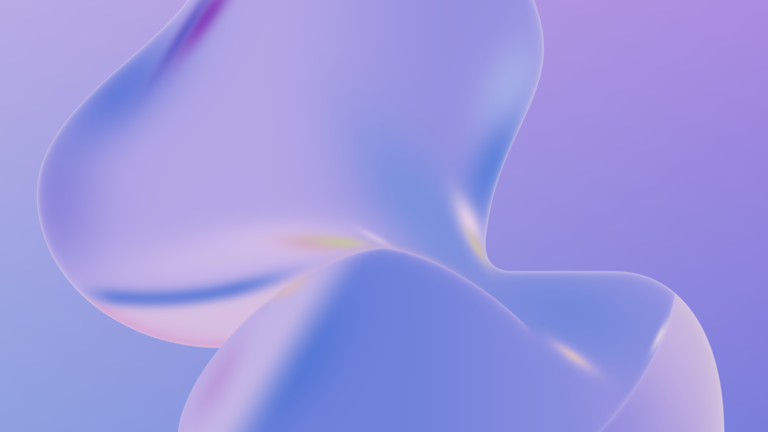
Give the GLSL for this background, as a Shadertoy shader.

```glsl
// Glossy folded lavender and blue membrane floating over a soft violet gradient.

// Converts an implicit value (positive inside) to a distance in grid units.
float edgeDistance(float f) {
    float slope = length(vec2(dFdx(f), dFdy(f)));
    return f / max(slope, 1e-3) * 9.0 / iResolution.y;
}

// Norm whose unit circle is a superellipse.
float superNorm(vec2 q, float power) {
    return pow(pow(abs(q.x), power) + pow(abs(q.y), power), 1.0 / power);
}

float smoothUnion(float a, float b, float k) {
    float h = max(k - abs(a - b), 0.0) / k;
    return max(a, b) + h * h * k * 0.25;
}

// Blends a soft, rotated elliptical glow into a surface colour.
void glow(inout vec3 surface, vec3 tint, vec2 p, vec2 center, vec2 radii, float angle) {
    p -= center;
    float c = cos(angle), s = sin(angle);
    vec2 q = vec2(c * p.x + s * p.y, c * p.y - s * p.x) / radii;
    surface = mix(surface, tint, exp(-dot(q, q)));
}

// Upper lobe joined to the lower right lobe by a rounded neck.
float membrane(vec2 p) {
    float dy = p.y - 4.94;
    float left = p.x - 0.77 - 0.259 * dy * dy / (1.0 + 0.00132 * dy * dy * dy * dy);
    if (dy < 0.0) left = 3.85 * (1.0 - length(vec2(min(p.x - 4.62, 0.0) / 3.85, dy / 3.19)));
    float bulge = (p.y - 8.0) / 2.375;
    float right = 10.04 + 1.29 * exp(-bulge * bulge) - p.x;
    vec2 q = max(p - vec2(12.71, -0.17), 0.0) / vec2(2.38, 3.52);
    float lobe = min(3.0 * (1.0 - superNorm(q, 2.3)), p.x - 6.0);
    return smoothUnion(min(min(left, 2.0), right), lobe, 0.6);
}

vec3 membraneColour(vec2 p, float d) {
    vec3 c = mix(vec3(0.70, 0.65, 0.90), vec3(0.59, 0.57, 0.88), smoothstep(5.5, 9.5, p.x));

    // Broad blue and violet reflections
    glow(c, vec3(0.48, 0.57, 0.87), p, vec2(8.8, 4.6), vec2(2.2, 0.85), -0.96);
    glow(c, vec3(0.65, 0.68, 0.91), p, vec2(10.6, 7.1), vec2(1.2, 0.6), 1.2);
    glow(c, vec3(0.34, 0.49, 0.85), p, vec2(10.35, 5.5), vec2(1.1, 0.5), 1.15);
    glow(c, vec3(0.56, 0.53, 0.86), p, vec2(1.1, 4.9), vec2(1.0, 1.7), 0.0);
    glow(c, vec3(0.40, 0.48, 0.85), p, vec2(2.5, 7.15), vec2(1.7, 0.75), 0.75);
    glow(c, vec3(0.46, 0.54, 0.86), p, vec2(11.8, 2.5), vec2(2.1, 1.1), -0.3);
    glow(c, vec3(0.79, 0.72, 0.91), p, vec2(4.5, 3.6), vec2(2.2, 0.55), 0.15);

    // Violet crease at the top
    glow(c, vec3(0.52, 0.26, 0.74), p, vec2(4.3, 8.65), vec2(1.0, 0.2), 0.95);
    glow(c, vec3(0.40, 0.37, 0.79), p, vec2(3.85, 8.35), vec2(1.1, 0.12), 1.0);

    // Blue fold with a pale underside
    float fold = p.y - 2.78 - 0.062 * (p.x - 3.1) * (p.x - 3.1);
    float under = smoothstep(0.05, -0.3, fold) * smoothstep(7.0, 6.0, p.x);
    c = mix(c, vec3(0.84, 0.75, 0.89), under);
    c = mix(c, vec3(0.86, 0.56, 0.78), under * exp(-max(d, 0.0) / 0.14));
    float band = exp(-fold * fold / 0.03) * smoothstep(1.5, 2.5, p.x) * smoothstep(6.6, 4.8, p.x);
    c = mix(c, vec3(0.42, 0.51, 0.85), band);

    // Warm pinch above the front fold
    glow(c, vec3(0.83, 0.75, 0.92), p, vec2(6.1, 3.95), vec2(1.5, 0.42), 0.0);
    glow(c, vec3(0.81, 0.67, 0.77), p, vec2(6.55, 3.94), vec2(0.75, 0.2), -0.05);
    glow(c, vec3(0.78, 0.76, 0.67), p, vec2(7.1, 3.95), vec2(0.55, 0.11), -0.08);
    glow(c, vec3(0.80, 0.74, 0.91), p, vec2(7.8, 4.05), vec2(0.4, 0.07), -0.5);

    // Bright pinch at the neck
    glow(c, vec3(0.89, 0.80, 0.91), p, vec2(9.78, 4.35), vec2(0.65, 0.22), -1.15);
    glow(c, vec3(0.79, 0.74, 0.67), p, vec2(9.95, 3.85), vec2(0.4, 0.1), -1.05);

    // Turned sail on the lower right
    float sail = p.x - 12.5 - 0.9 * p.y + 0.124 * p.y * p.y;
    float low = smoothstep(3.2, 2.7, p.y);
    vec3 sailColour = mix(vec3(0.56, 0.54, 0.87), vec3(0.77, 0.69, 0.88),
                          smoothstep(-0.3, 2.4, p.y + 0.8 * sail));
    sailColour = mix(sailColour, vec3(0.85, 0.78, 0.83), 0.8 * exp(-max(d, 0.0) / 0.22));
    c = mix(c, sailColour, low * smoothstep(-0.02, 0.02, sail));
    c = mix(c, vec3(0.74, 0.70, 0.91), 0.5 * low * exp(-abs(sail) / 0.06));
    glow(c, vec3(0.86, 0.80, 0.89), p, vec2(13.75, 2.0), vec2(0.35, 0.07), 1.1);

    // Glossy rim
    c = mix(c, vec3(0.78, 0.74, 0.92), 0.45 * exp(-max(d, 0.0) / 0.12));
    return mix(c, vec3(0.88, 0.82, 0.90), 0.6 * exp(-max(d, 0.0) / 0.03));
}

vec3 frontColour(vec2 p, float d) {
    vec3 c = mix(vec3(0.44, 0.51, 0.86), vec3(0.53, 0.55, 0.87), smoothstep(8.0, 12.0, p.x));
    glow(c, vec3(0.34, 0.47, 0.84), p, vec2(6.2, 1.5), vec2(1.8, 0.8), 1.0);
    c = mix(vec3(0.76, 0.71, 0.90), c, smoothstep(4.5, 5.6, p.x - 0.6 * p.y));
    glow(c, vec3(0.73, 0.61, 0.86), p, vec2(4.55, 1.1), vec2(1.0, 0.28), 1.05);
    c = mix(c, vec3(0.70, 0.64, 0.90), 0.6 * exp(-max(d, 0.0) / 0.13));
    return mix(c, vec3(0.82, 0.76, 0.91), 0.5 * exp(-max(d, 0.0) / 0.03));
}

void mainImage(out vec4 fragColor, in vec2 fragCoord) {
    vec2 uv = fragCoord / iResolution.xy;
    vec2 p = 9.0 * fragCoord / iResolution.y; // grid nine units high
    float pixel = 9.0 / iResolution.y;

    vec3 colour = mix(mix(vec3(0.56, 0.63, 0.88), vec3(0.48, 0.49, 0.86), uv.x),
                      mix(vec3(0.72, 0.67, 0.90), vec3(0.67, 0.55, 0.88), uv.x), uv.y);

    float body = edgeDistance(membrane(p));
    float front = edgeDistance(3.83 * (1.0 - superNorm((p - vec2(7.98, 0.0)) / vec2(4.27, 3.83), 1.55)));
    colour = mix(colour, membraneColour(p, body), smoothstep(-pixel, pixel, body));

    // The front fold melts into the membrane towards its right end
    float melt = smoothstep(10.8, 12.2, p.x);
    float softness = mix(pixel, 0.6, melt);
    float seam = exp(-abs(front) / 0.07) * smoothstep(6.0, 7.0, p.x) * smoothstep(10.5, 8.5, p.x);
    colour = mix(colour, vec3(0.80, 0.70, 0.84), 0.7 * seam);
    colour = mix(colour, frontColour(p, front + melt), smoothstep(-softness, softness, front));

    // Small warm glints along the seam
    glow(colour, vec3(0.83, 0.72, 0.78), p, vec2(6.05, 2.98), vec2(0.42, 0.11), 0.55);
    glow(colour, vec3(0.70, 0.65, 0.90), p, vec2(12.0, 1.52), vec2(0.65, 0.17), -0.6);
    glow(colour, vec3(0.83, 0.74, 0.78), p, vec2(11.94, 1.58), vec2(0.35, 0.08), -0.6);

    fragColor = vec4(colour, 1.0);
}
```
